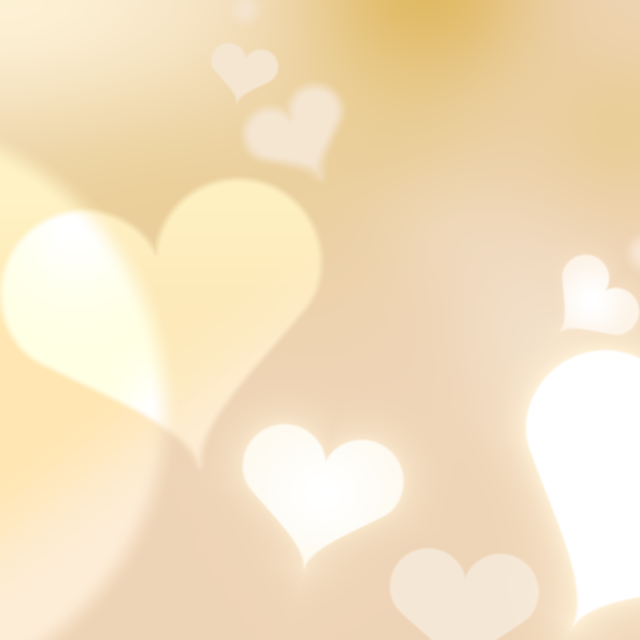
This background is drawn by a WebGL 1 fragment shader. Its source:

```glsl
precision highp float;
// Soft glowing hearts drifting over a warm gold and peach blur.
uniform vec2 u_resolution;

// Gaussian spot of light, with separate width and height
float spot(vec2 p, vec2 center, vec2 size) {
  vec2 q = (p - center) / size;
  return exp(-dot(q, q));
}

// Heart of unit height: tip at the origin, notch at (0, 1)
float heartShape(vec2 p) {
  const vec2 lobe = vec2(0.36, 0.88);
  const vec2 side = vec2(0.716, 0.698);
  p.x = abs(p.x);
  float t = clamp(p.y, 0.0, 0.7);
  p.x += 1.8 * t * (0.7 - t) * (0.7 - t);   // hollow the flanks near the tip
  float circle = length(p - lobe) - 0.38;
  float flank = dot(p, vec2(side.y, -side.x));
  float cap = max(dot(p, side) - 0.872, dot(p, vec2(0.316, 0.949)) - 0.949);
  return min(circle, max(flank, cap));
}

// Distance to a heart placed by its tip and notch
float heartDistance(vec2 p, vec2 tip, vec2 notch) {
  float size = length(notch - tip);
  vec2 up = (notch - tip) / size;
  vec2 q = p - tip;
  return size * heartShape(vec2(dot(q, vec2(up.y, -up.x)), dot(q, up)) / size);
}

float softMask(float d, float blur) {
  return 1.0 - smoothstep(-blur, blur, d);
}

vec3 addHeart(vec3 base, vec2 p, vec2 tip, vec2 notch, float blur, vec3 tint) {
  return mix(base, tint, softMask(heartDistance(p, tip, notch), blur));
}

// Bright heart with a halo that fades over the given reach
vec3 addGlowHeart(vec3 base, vec2 p, vec2 tip, vec2 notch, vec3 tint,
                  float reach, float strength) {
  float d = heartDistance(p, tip, notch);
  vec3 halo = vec3(1.0, 0.95, 0.85);
  base = mix(base, halo, strength * exp(-max(d, 0.0) / reach));
  return mix(base, tint, softMask(d, 0.003));
}

vec3 backdrop(vec2 p) {
  const vec3 peach = vec3(0.935, 0.832, 0.715);
  const vec3 gold = vec3(0.87, 0.71, 0.34);
  const vec3 sand = vec3(0.91, 0.80, 0.57);
  const vec3 cream = vec3(0.995, 0.95, 0.84);
  const vec3 blush = vec3(0.95, 0.88, 0.80);
  vec3 color = peach;
  color = mix(color, sand, 0.85 * spot(p, vec2(0.22, 0.72), vec2(0.36, 0.22)));
  color = mix(color, sand, 0.75 * spot(p, vec2(0.60, 0.84), vec2(0.20, 0.20)));
  color = mix(color, sand, 0.80 * spot(p, vec2(0.97, 0.80), vec2(0.14, 0.13)));
  color = mix(color, cream, 0.95 * spot(p, vec2(0.0, 1.0), vec2(0.42, 0.20)));
  color = mix(color, gold, 0.85 * spot(p, vec2(0.665, 1.02), vec2(0.17, 0.15)));
  color = mix(color, blush, 0.35 * spot(p, vec2(0.70, 0.64), vec2(0.11, 0.09)));
  color = mix(color, blush, 0.75 * spot(p, vec2(0.82, 0.50), vec2(0.11, 0.14)));
  return color;
}

// Large pale disc at the left, crossed by the big yellow heart
vec3 addBigPair(vec3 base, vec2 p) {
  const vec3 ivory = vec3(0.995, 0.93, 0.84);
  const vec3 honey = vec3(1.0, 0.902, 0.70);
  const vec3 lemon = vec3(1.0, 0.95, 0.77);
  float disc = softMask(length(p - vec2(-0.19, 0.362)) - 0.447, 0.025);
  float heart = softMask(heartDistance(p, vec2(0.3125, 0.271),
                                       vec2(0.2435, 0.6055)), 0.008);
  float warm = smoothstep(0.03, 0.28, p.y - 0.75 * p.x);
  vec3 discTint = mix(ivory, honey, warm);
  discTint = mix(discTint, lemon, smoothstep(0.45, 0.72, p.y));
  vec3 heartTint = mix(ivory, vec3(0.993, 0.915, 0.73), warm);
  heartTint = mix(heartTint, lemon, 0.8 * smoothstep(0.5, 0.72, p.y));

  vec3 overlap = mix(vec3(1.0, 1.0, 0.89), vec3(1.0),
                     max(spot(p, vec2(0.12, 0.65), vec2(0.10, 0.11)),
                         spot(p, vec2(0.24, 0.35), vec2(0.05, 0.07))));
  vec3 color = mix(base, discTint, disc);
  color = mix(color, heartTint, heart);
  return mix(color, overlap, disc * heart);
}

void main() {
  vec2 p = gl_FragCoord.xy / u_resolution;
  const vec3 shell = vec3(0.96, 0.902, 0.825);
  const vec3 white = vec3(1.0);
  vec3 color = addBigPair(backdrop(p), p);

  // Blurred specks at the borders
  color = mix(color, shell, 0.8 * softMask(length(p - vec2(0.383, 0.985)) - 0.018, 0.014));
  color = mix(color, vec3(0.98, 0.92, 0.86),
              0.8 * softMask(length(p - vec2(1.01, 0.605)) - 0.025, 0.014));

  // Matte hearts
  color = addHeart(color, p, vec2(0.501, 0.723), vec2(0.452, 0.819), 0.013, shell);
  color = addHeart(color, p, vec2(0.370, 0.839), vec2(0.384, 0.909), 0.003, shell);
  color = addHeart(color, p, vec2(0.715, -0.059), vec2(0.727, 0.098), 0.003,
                   vec3(0.96, 0.905, 0.84));

  // Luminous hearts
  vec3 pearl = mix(vec3(0.995, 0.975, 0.925), white,
                   spot(p, vec2(0.505, 0.23), vec2(0.10, 0.09)));
  color = addGlowHeart(color, p, vec2(0.475, 0.112), vec2(0.509, 0.280), pearl, 0.025, 0.6);
  color = addGlowHeart(color, p, vec2(0.896, 0.023), vec2(1.066, 0.301), white, 0.032, 0.9);
  vec3 petal = mix(vec3(0.99, 0.945, 0.89), white,
                   spot(p, vec2(0.925, 0.53), vec2(0.05)));
  color = addGlowHeart(color, p, vec2(0.875, 0.482), vec2(0.947, 0.547), petal, 0.015, 0.25);

  gl_FragColor = vec4(color, 1.0);
}
```
